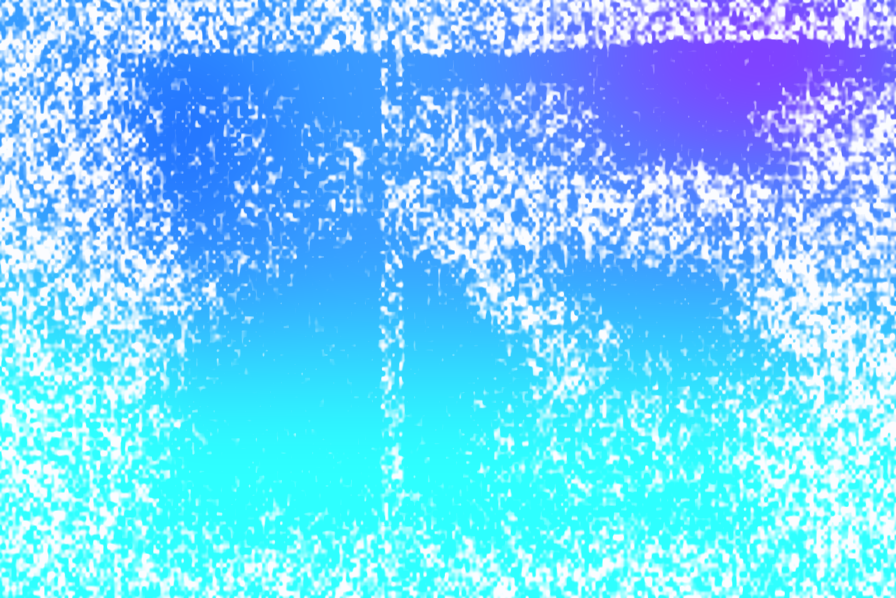
This background is drawn by a WebGL 2 fragment shader. Its source:

```glsl
#version 300 es
precision highp float;
// Weathered paint: a cyan to blue gradient with a violet glow, worn away to white.
// Soft capsules and edges set how worn each place is; that wear is the threshold
// for fine value noise, which breaks the paint into speckles.

#define GRAIN vec2(255.0, 128.0)  // speckle cells across the canvas
#define SOFTNESS 0.23             // blur of speckle edges
#define BASE_WEAR 0.04            // wear of the clean paint
#define PATCHINESS 0.20           // uneven wear on a larger scale
#define CYAN vec3(0.18, 1.0, 1.0)
#define SKY vec3(0.22, 0.62, 1.0)
#define BLUE vec3(0.13, 0.44, 1.0)
#define VIOLET vec3(0.50, 0.26, 1.0)
#define WORN vec3(0.985, 0.99, 1.0)

uniform vec2 u_resolution;
out vec4 outColor;

float hash(vec2 p) {
  return fract(sin(dot(p, vec2(127.1, 311.7))) * 43758.5453);
}

float noise(vec2 p) {
  vec2 i = floor(p), f = fract(p);
  f = f * f * (3.0 - 2.0 * f);
  return mix(mix(hash(i), hash(i + vec2(1, 0)), f.x),
             mix(hash(i + vec2(0, 1)), hash(i + vec2(1, 1)), f.x), f.y);
}

// Soft capsule from a to b, radius in canvas heights.
float haze(vec2 p, vec2 a, vec2 b, float radius) {
  vec2 aspect = vec2(1.5, 1.0), pa = (p - a) * aspect, ba = (b - a) * aspect;
  float t = clamp(dot(pa, ba) / max(dot(ba, ba), 1e-5), 0.0, 1.0);
  return 1.0 - smoothstep(0.2, 1.1, length(pa - ba * t) / radius);
}

float glow(vec2 p, vec2 center, vec2 size) {
  vec2 q = (p - center) / size;
  return exp(-dot(q, q));
}

// Soft box between two corners.
float box(vec2 p, vec2 low, vec2 high, float soft) {
  vec2 s = smoothstep(low - soft, low + soft, p) * (1.0 - smoothstep(high - soft, high + soft, p));
  return s.x * s.y;
}

vec3 paint(vec2 p) {
  float lift = 0.10 * (1.0 - smoothstep(0.0, 0.25, p.x));  // cyan climbs on the left
  vec3 c = mix(CYAN, SKY, smoothstep(0.19, 0.64, p.y - lift));
  c = mix(c, BLUE, 0.85 * glow(p, vec2(0.20, 0.78), vec2(0.13, 0.21)));
  return mix(c, VIOLET, glow(p, vec2(0.85, 0.91), vec2(0.24, 0.23)));
}

float wearAt(vec2 p) {
  // Ragged outline for every worn area.
  vec2 q = p + 0.05 * (vec2(noise(p * vec2(32.0, 18.0)), noise(p * 23.0 + 7.0)) - 0.5);

  // Left side and bottom.
  float leftEdge = 0.235 + 0.06 * exp(-pow((p.y - 0.53) / 0.15, 2.0));
  float wear = 0.50 * (1.0 - smoothstep(leftEdge - 0.13, leftEdge + 0.05, q.x));
  wear = max(wear, 0.57 * haze(q, vec2(0.0, 0.58), vec2(0.0, 0.90), 0.24));
  wear = max(wear, 0.46 * (1.0 - smoothstep(0.03, 0.27, q.y)));

  // Diagonal scrape and the worn belt right of the middle.
  wear = max(wear, 0.49 * haze(q, vec2(0.49, 0.66), vec2(0.64, 0.40), 0.125));
  wear = max(wear, 0.45 * haze(q, vec2(0.51, 0.75), vec2(0.60, 0.67), 0.18));
  wear = max(wear, 0.52 * haze(q, vec2(0.55, 0.65), vec2(0.92, 0.64), 0.155));
  wear = max(wear, 0.37 * haze(q, vec2(0.58, 0.82), vec2(0.66, 0.78), 0.14));
  wear = max(wear, 0.37 * haze(q, vec2(0.38, 0.74), vec2(0.38, 0.66), 0.08));
  wear = max(wear, 0.30 * haze(q, vec2(0.27, 0.80), vec2(0.30, 0.60), 0.13));

  // Right side.
  wear = max(wear, 0.54 * haze(q, vec2(0.96, 0.76), vec2(0.99, 0.55), 0.23));
  wear = max(wear, 0.57 * haze(q, vec2(0.90, 0.50), vec2(0.98, 0.34), 0.22));
  wear = max(wear, 0.51 * haze(q, vec2(0.90, 0.24), vec2(0.98, 0.10), 0.31));
  wear = max(wear, 0.36 * haze(q, vec2(0.62, 0.26), vec2(0.80, 0.28), 0.20));

  // Uneven patches and vertical streaks.
  float patches = 0.55 * noise(p * vec2(36.0, 20.0)) + 0.45 * noise(p * vec2(90.0, 9.0));
  wear += PATCHINESS * (patches - 0.5) * smoothstep(0.1, 0.4, wear);

  // Clean brush bar with a block hanging from it.
  float bar = box(p, vec2(0.21, 0.865), vec2(0.99, 1.0), 0.022);
  bar = max(bar, box(q, vec2(0.68, 0.755), vec2(0.835, 1.0), 0.028));
  wear *= 1.0 - 0.72 * bar;

  // Crisp edge above the bar, then the narrow vertical strip.
  float topEdge = 0.907 + 0.018 * smoothstep(0.50, 0.80, p.x) - 0.008 * smoothstep(0.85, 1.0, p.x);
  topEdge += 0.012 * (noise(vec2(p.x * 45.0, 3.0)) - 0.5);
  float topWear = 0.53 + PATCHINESS * 0.5 * (patches - 0.5);
  wear = max(wear, topWear * smoothstep(topEdge - 0.008, topEdge + 0.012, p.y));
  float strip = box(p, vec2(0.424, 0.12), vec2(0.451, 1.1), 0.004);
  float rails = 0.37 + 0.06 * smoothstep(0.003, 0.011, abs(p.x - 0.4375));
  return max(max(wear, rails * strip), BASE_WEAR);
}

void main() {
  vec2 p = gl_FragCoord.xy / u_resolution;
  vec2 g = p * GRAIN;
  float grain = 0.66 * noise(g) + 0.34 * noise(g * 0.53 + 19.3);
  float threshold = 1.0 - wearAt(p);
  float worn = smoothstep(threshold - SOFTNESS, threshold + SOFTNESS, grain);
  outColor = vec4(mix(paint(p), WORN, worn), 1.0);
}
```
